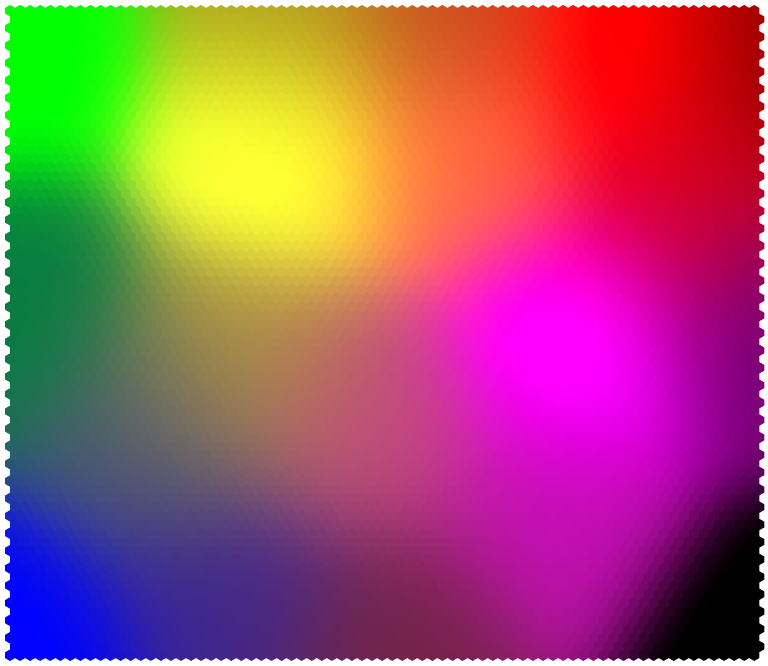
Give the GLSL for this background, as a Shadertoy shader.

```glsl
// Draws a rainbow colour field cut into small pointy-top hexagons on white paper.
// Each hexagon takes one flat colour, blended from soft glows at its centre;
// the ragged paper edge is smoothed by averaging a few samples per pixel.

const vec3 PAPER = vec3(1.0);
const float CELLS = 75.0;         // hexagons per row, and rows
const float CELL_WIDTH = 0.0151;  // in canvas heights
const float MARGIN = 0.0075;
const float GLOW_RADIUS = 0.16;
const float ROW_STEP = 0.8660254; // in cell widths
const float CORNER = 0.5773503;   // centre to corner, in cell widths
const int SAMPLES = 3;

// Colour weighted by a Gaussian falloff; the weight itself is in w.
vec4 glow(vec2 p, vec2 centre, vec3 colour) {
    vec2 d = (p - centre) / GLOW_RADIUS;
    return vec4(colour, 1.0) * exp(-dot(d, d));
}

// Normalised blend; colours slightly out of range keep the peaks vivid.
vec3 colourField(vec2 p) {
    vec4 sum = vec4(0.0);
    // Greens and yellows
    sum += glow(p, vec2(0.02, 0.94), vec3(-0.02, 1.03, 0.0));
    sum += glow(p, vec2(0.02, 0.53), vec3(0.02, 0.49, 0.25));
    sum += glow(p, vec2(0.42, 0.775), vec3(1.04, 1.08, 0.2));
    sum += glow(p, vec2(0.43, 0.99), vec3(0.67, 0.62, 0.11));
    sum += glow(p, vec2(0.35, 0.45), vec3(0.7, 0.6, 0.24));
    // Reds
    sum += glow(p, vec2(0.70, 0.76), vec3(1.04, 0.42, 0.27));
    sum += glow(p, vec2(0.675, 0.99), vec3(0.78, 0.29, 0.11));
    sum += glow(p, vec2(0.955, 0.92), vec3(1.12, -0.07, -0.02));
    sum += glow(p, vec2(1.15, 0.92), vec3(0.52, 0.0, 0.0));
    sum += glow(p, vec2(1.03, 0.70), vec3(0.84, -0.03, 0.15));
    // Magentas
    sum += glow(p, vec2(0.865, 0.485), vec3(1.07, -0.08, 1.13));
    sum += glow(p, vec2(1.15, 0.50), vec3(0.45, -0.02, 0.45));
    sum += glow(p, vec2(0.55, 0.36), vec3(0.76, 0.29, 0.48));
    sum += glow(p, vec2(0.84, 0.22), vec3(0.77, 0.06, 0.70));
    sum += glow(p, vec2(0.60, 0.03), vec3(0.45, 0.14, 0.27));
    // Blues and black
    sum += glow(p, vec2(0.22, 0.33), vec3(0.29, 0.33, 0.46));
    sum += glow(p, vec2(0.02, 0.03), vec3(-0.02, 0.0, 1.02));
    sum += glow(p, vec2(0.34, 0.10), vec3(0.25, 0.15, 0.55));
    sum += glow(p, vec2(1.15, 0.03), vec3(-0.10, -0.02, -0.10));
    return clamp(sum.rgb / max(sum.w, 1e-9), 0.0, 1.0);
}

// Nearest point of the rectangular lattice that starts at origin.
vec2 nearestCentre(vec2 q, vec2 origin) {
    vec2 spacing = vec2(1.0, 2.0 * ROW_STEP);
    return origin + spacing * floor((q - origin) / spacing + 0.5);
}

// Two shifted lattices make up the honeycomb.
vec3 honeycomb(vec2 p) {
    vec2 q = (p - MARGIN) / CELL_WIDTH;
    vec2 evenRow = nearestCentre(q, vec2(0.5, CORNER));
    vec2 oddRow = nearestCentre(q, vec2(1.0, CORNER + ROW_STEP));
    vec2 centre = distance(q, evenRow) < distance(q, oddRow) ? evenRow : oddRow;

    // Keep only the cells inside the block of rows and columns
    float row = (centre.y - CORNER) / ROW_STEP;
    bool inside = centre.x > 0.25 && centre.x < CELLS + 0.25
               && row > -0.5 && row < CELLS - 0.5;
    return inside ? colourField(centre * CELL_WIDTH + MARGIN) : PAPER;
}

void mainImage(out vec4 fragColor, in vec2 fragCoord) {
    vec3 total = vec3(0.0);
    for (int j = 0; j < SAMPLES; j++) {
        for (int i = 0; i < SAMPLES; i++) {
            vec2 offset = (vec2(i, j) + 0.5) / float(SAMPLES) - 0.5;
            total += honeycomb((fragCoord + offset) / iResolution.y);
        }
    }
    fragColor = vec4(total / float(SAMPLES * SAMPLES), 1.0);
}
```
